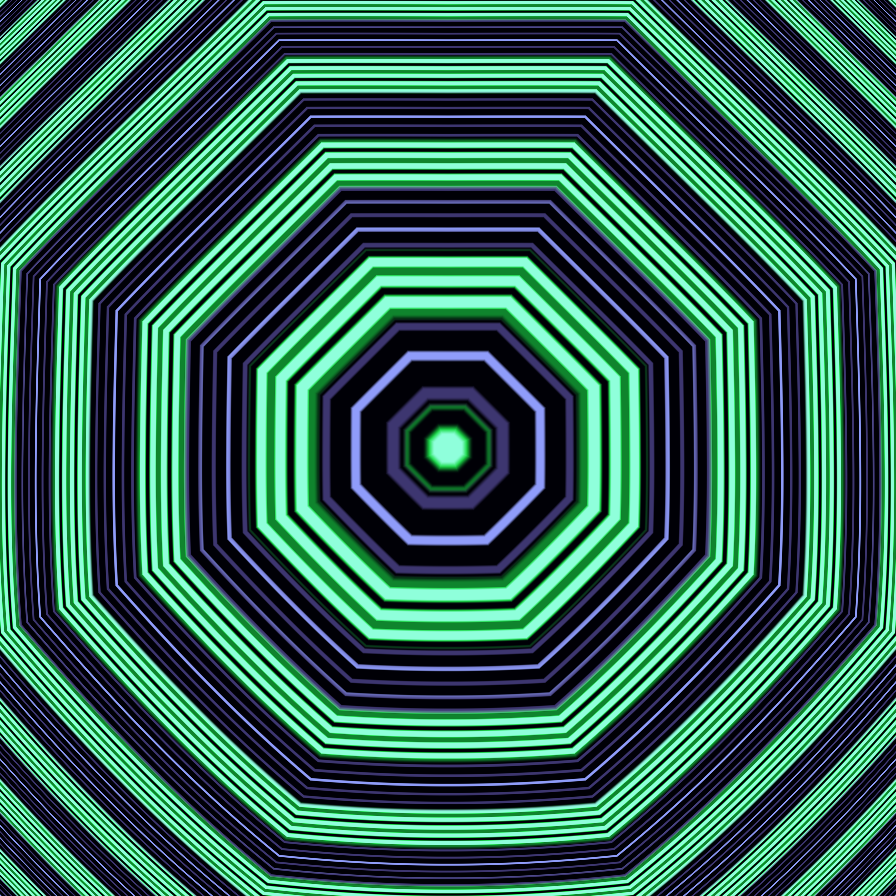
Give the GLSL for this background, as a three.js fragment shader.

```glsl
// Neon green and violet octagonal rings that tighten outward and shimmer near the rim.
#define RING_RATE vec3(6.30, 13.68, 14.50)
#define BAND_RATE vec2(2.50, 1.574)
#define WARP 0.023
#define BACKDROP vec3(0.0, 0.0, 0.025)
#define MINT vec3(0.56, 1.0, 0.86)
#define GREEN vec3(0.10, 0.86, 0.25)
#define VIOLET vec3(0.24, 0.21, 0.44)
#define PERIWINKLE vec3(0.56, 0.61, 0.98)

varying vec2 vUv;

const float PI = 3.14159265;
const float SECTOR = PI / 4.0;

// x: distance to the facing side, y: position along that side from -1 to 1
vec2 octagon(vec2 p) {
  float angle = atan(p.y, p.x + 1e-6);
  float local = mod(angle + 0.5 * SECTOR, SECTOR) - 0.5 * SECTOR;
  return vec2(length(p) * cos(local), tan(local) / tan(0.5 * SECTOR));
}

// Bow the lower and outer sides, leaving the upper sides straight
float bowedRadius(vec2 p) {
  vec2 side = octagon(p);
  float down = 0.5 - 0.5 * p.y / (length(p) + 1e-4);
  return side.x - WARP * down * side.x * side.x * (1.0 - side.y * side.y);
}

// Broad mint lines with green rims; alternate gaps are filled green
vec3 greenRings(float ring) {
  float wave = cos(2.0 * PI * ring);
  float rim = smoothstep(-0.85, -0.1, wave);
  float core = smoothstep(-0.35, 0.35, wave);
  float fill = 0.6 * smoothstep(0.3, 0.9, -sin(PI * ring));
  return mix(BACKDROP + GREEN * max(rim, fill), MINT, core);
}

// Fine lines, brighter on even rings in the middle of a band
vec3 violetRings(float ring, float depth) {
  float line = smoothstep(0.35, 0.9, cos(2.0 * PI * ring));
  float even = smoothstep(0.3, 0.9, cos(PI * ring));
  vec3 tint = mix(VIOLET, PERIWINKLE, even * smoothstep(0.5, 0.9, depth));
  return mix(BACKDROP, tint, line);
}

void main() {
  float r = bowedRadius(vUv * 2.0 - 1.0);

  // Ring count and colour band both accelerate outward
  float ring = r * (RING_RATE.x + r * (RING_RATE.y + r * RING_RATE.z));
  float band = cos(2.0 * PI * r * (BAND_RATE.x + BAND_RATE.y * r * r));

  float greenness = smoothstep(-0.05, 0.25, band);
  vec3 color = mix(violetRings(ring, -band), greenRings(ring), greenness);
  gl_FragColor = vec4(color, 1.0);
}
```
